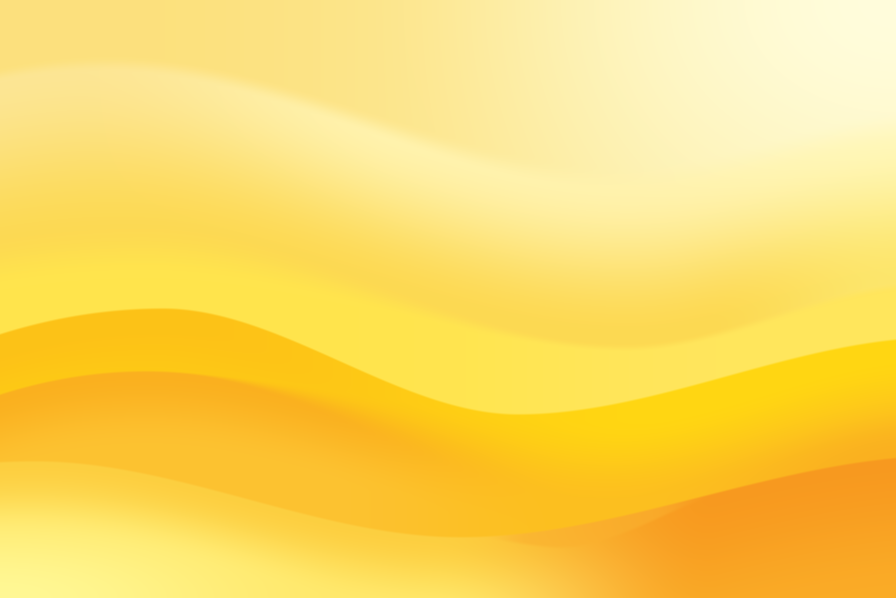
Reproduce this background procedurally as a Shadertoy shader.

```glsl
// Layered golden waves, pale cream at the upper right and deep amber below.
#define EDGE_BLUR 0.0025
#define CREAM  vec3(1.00, 0.95, 0.68)
#define STRAW  vec3(0.99, 0.88, 0.49)
#define GOLD   vec3(0.99, 0.85, 0.32)
#define LEMON  vec3(1.00, 0.895, 0.30)
#define HONEY  vec3(0.99, 0.76, 0.09)
#define SUN    vec3(1.00, 0.84, 0.07)
#define AMBER  vec3(0.98, 0.69, 0.12)
#define ORANGE vec3(0.97, 0.60, 0.12)

// Height of a smooth wave: left end, crest, trough, right end.
float wave(float x, float left, vec2 crest, vec2 trough, float right) {
    float rise = max(1.0 - x / crest.x, 0.0);
    float fall = smoothstep(crest.x, trough.x, x);
    float climb = clamp((x - trough.x) / (1.0 - trough.x), 0.0, 1.0);
    float y = mix(crest.y, trough.y, fall);
    y += (left - crest.y) * rise * rise;
    return y + (right - trough.y) * climb * climb * (2.5 - 1.5 * climb);
}

// Coverage of the area below a wave, with a given softness.
float below(float depth, float blur) {
    float width = max(blur, 0.8 / iResolution.y);
    return smoothstep(-width, width, depth);
}

void mainImage(out vec4 fragColor, in vec2 fragCoord) {
    vec2 uv = fragCoord / iResolution.xy;
    float x = uv.x;

    // Depth below each wave, from the top one down
    float veil  = wave(x, 0.875, vec2(0.12, 0.893), vec2(0.70, 0.699), 0.785) - uv.y;
    float haze  = wave(x, 0.560, vec2(0.16, 0.580), vec2(0.70, 0.418), 0.520) - uv.y;
    float ridge = wave(x, 0.441, vec2(0.182, 0.484), vec2(0.578, 0.307), 0.432) - uv.y;
    float slope = wave(x, 0.340, vec2(0.163, 0.379), vec2(0.677, 0.229), 0.336) - uv.y;
    float shore = wave(x, 0.227, vec2(0.040, 0.2285), vec2(0.514, 0.1016), 0.234) - uv.y;

    // Sky, brightest in the upper right corner
    vec3 color = mix(STRAW, vec3(0.99, 0.93, 0.64), smoothstep(0.15, 0.8, x));
    float glow = 1.0 - smoothstep(0.0, 0.6, length((uv - 1.0) * vec2(1.0, 0.9)));
    color = mix(color, vec3(1.0, 0.99, 0.86), glow);

    // Translucent veil that deepens to gold
    vec3 veilTop = mix(vec3(0.99, 0.90, 0.58), CREAM, smoothstep(0.08, 0.45, x));
    veilTop = mix(veilTop, vec3(1.0, 0.97, 0.73), smoothstep(0.7, 1.0, x));
    float veilDepth = clamp(veil / (veil - haze), 0.0, 1.0);
    vec3 veilEnd = mix(GOLD, vec3(0.99, 0.90, 0.42), smoothstep(0.78, 1.0, x));
    vec3 veilColor = mix(veilTop, veilEnd, smoothstep(0.0, 0.95, veilDepth));
    color = mix(color, veilColor, below(veil, mix(0.012, 0.03, x)));

    // Bright lemon band under a hazy edge
    float hazeBlur = mix(0.045, 0.008, smoothstep(0.15, 0.65, x));
    vec3 lemon = mix(LEMON, vec3(1.0, 0.90, 0.36), smoothstep(0.4, 0.8, x));
    color = mix(color, lemon, below(haze, hazeBlur));

    // Main ridge, honey on the left and sunny on the right
    vec3 ridgeColor = mix(HONEY, SUN, smoothstep(0.2, 0.75, x));
    ridgeColor = mix(ridgeColor, SUN, 0.4 * smoothstep(0.03, 0.12, ridge) * (1.0 - x));
    color = mix(color, ridgeColor, below(ridge, EDGE_BLUR));

    // Amber slope whose edge dissolves to the right
    vec3 slopeColor = mix(AMBER, vec3(0.99, 0.76, 0.19), smoothstep(0.0, 0.13, slope));
    slopeColor = mix(slopeColor, vec3(0.99, 0.75, 0.12), smoothstep(0.35, 0.65, x));
    slopeColor = mix(slopeColor, AMBER, smoothstep(0.7, 1.0, x) * smoothstep(0.0, 0.1, slope));
    float slopeBlur = mix(EDGE_BLUR, 0.07, smoothstep(0.2, 0.65, x));
    color = mix(color, slopeColor, below(slope, slopeBlur));

    // Pale shore at the left, glowing orange at the right
    vec3 shoreColor = mix(vec3(0.99, 0.81, 0.25), vec3(1.0, 0.91, 0.42), smoothstep(0.0, 0.13, shore));
    float cornerGlow = 1.0 - smoothstep(0.0, 0.4, length(uv * vec2(1.0, 2.2)));
    shoreColor = mix(shoreColor, vec3(1.0, 0.97, 0.58), cornerGlow);
    vec3 emberColor = mix(ORANGE, vec3(0.98, 0.67, 0.15), smoothstep(0.0, 0.23, shore));
    shoreColor = mix(shoreColor, emberColor, smoothstep(0.48, 0.80, x));

    // Thin lighter wedge along the rising part of the shore
    float wedge = 0.035 * smoothstep(0.52, 0.65, x) * (1.0 - smoothstep(0.65, 0.82, x));
    float wedgeMask = (1.0 - below(shore - wedge, 0.004)) * smoothstep(0.0, 0.02, wedge);
    shoreColor = mix(shoreColor, vec3(0.98, 0.69, 0.18), 0.6 * wedgeMask);
    color = mix(color, shoreColor, below(shore, EDGE_BLUR));

    fragColor = vec4(color, 1.0);
}
```
